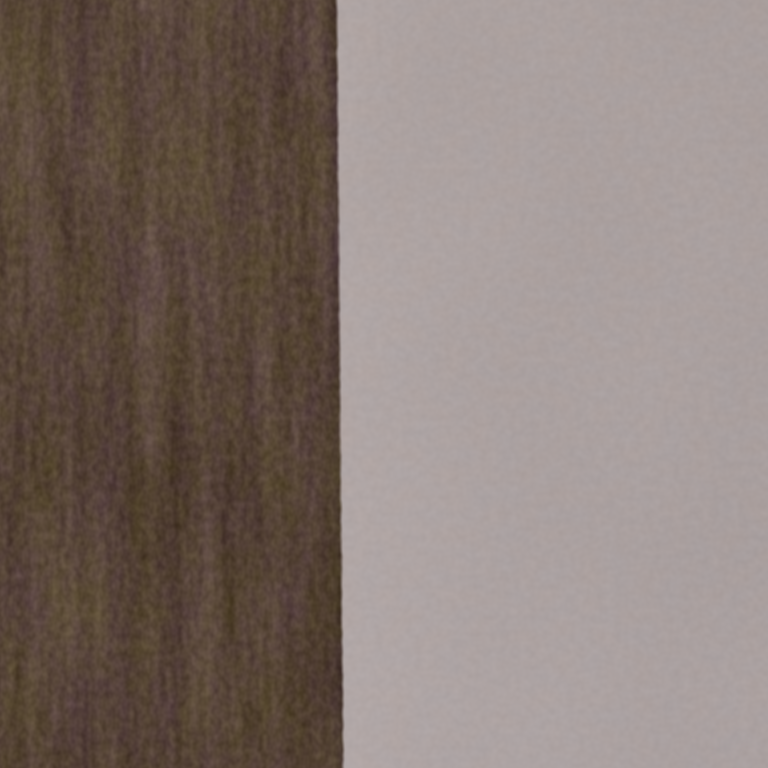
A three.js fragment shader for this texture:

```glsl
// A dark brown wood panel with upright grain on the left meets a pale, pinkish
// grey wall on the right. Stretched gradient noise draws the wood fibres, and
// fine isotropic noise gives both surfaces a soft, slightly coloured mottling.

#define EDGE_BOTTOM 0.4470
#define EDGE_TOP 0.4385
#define EDGE_SOFT 0.0032
#define WOOD_COLOR vec3(0.338, 0.267, 0.217)
#define WALL_COLOR vec3(0.670, 0.631, 0.627)
#define STREAK_PERIOD 0.075
#define GRAIN_CONTRAST 0.105
#define SPECKLE 0.060
#define WALL_MOTTLE 0.016

varying vec2 vUv;

vec2 gradientAt(vec2 cell) {
  vec3 q = fract(cell.xyx * vec3(0.1031, 0.1030, 0.0973));
  q += dot(q, q.yzx + 33.33);
  float angle = 6.28318 * fract((q.x + q.y) * q.z);
  return vec2(cos(angle), sin(angle));
}

// Gradient noise, roughly -0.7 to 0.7
float noise(vec2 p) {
  vec2 i = floor(p);
  vec2 f = p - i;
  vec2 w = f * f * f * (f * (f * 6.0 - 15.0) + 10.0);
  vec2 e = vec2(1.0, 0.0);
  float low = mix(dot(gradientAt(i), f), dot(gradientAt(i + e.xy), f - e.xy), w.x);
  float high = mix(dot(gradientAt(i + e.yx), f - e.yx),
                   dot(gradientAt(i + e.xx), f - e.xx), w.x);
  return mix(low, high, w.y);
}

// Upright fibres: each octave is finer across and shorter along the grain
float fibres(vec2 p) {
  float sum = 0.0;
  float weight = 0.42;
  vec2 scale = vec2(27.0, 1.6);
  for (int k = 0; k < 4; k++) {
    sum += weight * noise(p * scale + 17.3 * float(k + 1));
    scale *= vec2(1.65, 2.3);
    weight *= 0.88;
  }
  return sum;
}

vec3 wood(vec2 p, float edgeDistance) {
  // Fibres lean a little and waver along their length
  vec2 g = p + vec2(0.010 * (p.y - 0.5) + 0.004 * noise(p * vec2(5.0, 4.0)), 0.0);
  float grain = fibres(g);
  float streak = cos(6.28318 * (g.x - 0.050) / STREAK_PERIOD);
  streak *= 0.5 + noise(vec2(g.x * 11.0, g.y * 3.0) + 41.0);
  float speckle = noise(p * vec2(105.0, 78.0)) + 0.6 * noise(p * vec2(190.0, 150.0) + 9.0);

  float light = GRAIN_CONTRAST * grain + 0.016 * streak + SPECKLE * speckle;
  light += 0.035 * noise(p * vec2(7.0, 4.0) + 23.0) + 0.016 * (p.y - 0.5);
  vec3 color = WOOD_COLOR + light * vec3(1.0, 0.96, 0.88);

  // Patches drift between olive brown and dull violet
  float tint = noise(p * vec2(24.0, 7.0) + 71.0) + 0.8 * noise(p * vec2(65.0, 42.0) + 5.0);
  color += tint * vec3(0.004, -0.012, 0.042);

  // Shaded rim beside the wall
  float rim = exp(-pow(edgeDistance / 0.014, 2.0));
  return color - rim * vec3(0.052, 0.047, 0.030);
}

vec3 wall(vec2 p, float edgeDistance) {
  float mottle = noise(p * vec2(80.0, 95.0) + 3.0) + 0.7 * noise(p * 155.0 + 31.0);
  float cloud = noise(p * 5.0 + 12.0);
  float tint = noise(p * vec2(28.0, 38.0) + 57.0);
  vec3 color = WALL_COLOR + WALL_MOTTLE * mottle + 0.010 * cloud;
  color += tint * vec3(0.008, -0.002, -0.011);
  color += 0.010 * (0.5 - p.y) * vec3(0.6, 0.8, 1.2);

  // Faint brightening close to the panel, fading to the right
  color += 0.022 * exp(-edgeDistance / 0.10) * vec3(1.0, 0.95, 0.90);
  return color - 0.008 * smoothstep(0.65, 1.0, p.x);
}

void main() {
  vec2 p = vUv;
  float edge = mix(EDGE_BOTTOM, EDGE_TOP, p.y) + 0.0012 * noise(vec2(p.y * 70.0, 2.5));
  float d = p.x - edge;
  float side = smoothstep(-EDGE_SOFT, EDGE_SOFT, d);
  vec3 color = mix(wood(p, min(d, 0.0)), wall(p, max(d, 0.0)), side);
  gl_FragColor = vec4(clamp(color, 0.0, 1.0), 1.0);
}
```
